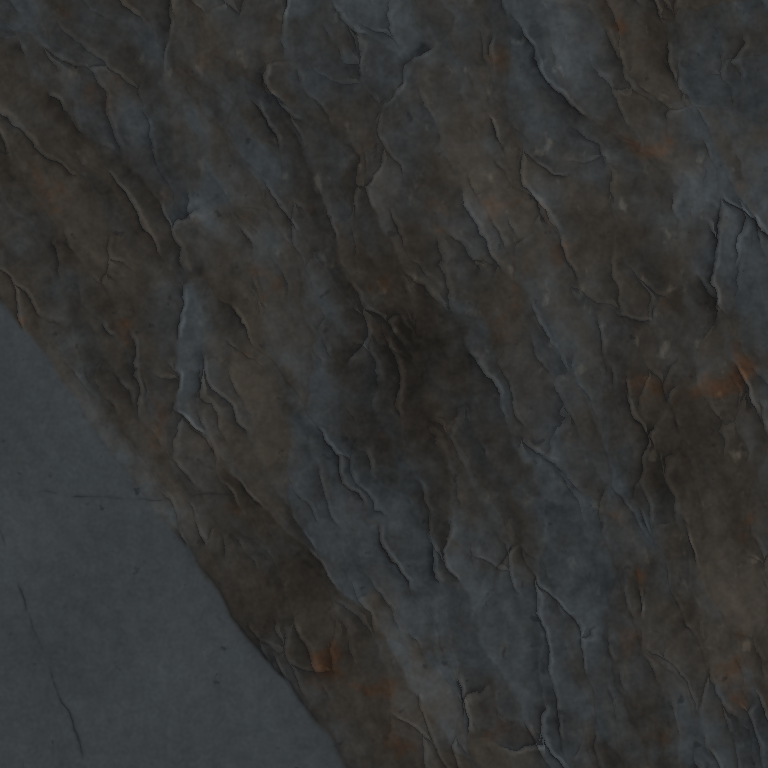
Reproduce this texture procedurally as a Shadertoy shader.

```glsl
// Dark slate cliff: leaning, overlapping slabs in blue-grey and brown.
// Three scales of stretched, warped Voronoi cells give the slabs and their
// cracks; gradient noise gives the stains, and one smooth face lies lower left.

vec2 hash2(vec2 c) {
    vec3 q = fract(c.xyx * vec3(0.1031, 0.1030, 0.0973));
    q += dot(q, q.yzx + 33.33);
    return fract((q.xx + q.yz) * q.zy);
}

float corner(vec2 cell, vec2 offset) {
    return dot(hash2(cell) * 2.0 - 1.0, offset);
}

float gradientNoise(vec2 p) {
    vec2 i = floor(p), f = fract(p);
    vec2 u = f * f * f * (f * (f * 6.0 - 15.0) + 10.0);
    vec2 e = vec2(1.0, 0.0);
    return mix(mix(corner(i, f), corner(i + e, f - e), u.x),
               mix(corner(i + e.yx, f - e.yx), corner(i + 1.0, f - 1.0), u.x), u.y);
}

float fbm(vec2 p) {
    float sum = 0.0, amplitude = 1.0;
    for (int i = 0; i < 5; i++) {
        sum += amplitude * gradientNoise(p);
        p = mat2(1.6, 1.2, -1.2, 1.6) * p + 3.7;
        amplitude *= 0.5;
    }
    return sum;
}

// Returns edge distance in canvas units, sideways facing of that edge, cell hash
vec4 slabs(vec2 g, vec2 scale, float seed) {
    vec2 q = g * scale + seed;
    vec2 base = floor(q), f = fract(q), nearest = vec2(0.0), id = vec2(0.0);
    float best = 9.0;
    for (int k = 0; k < 9; k++) {
        vec2 cell = vec2(k % 3 - 1, k / 3 - 1);
        vec2 r = cell + hash2(base + cell) - f;
        if (dot(r, r) < best) {
            best = dot(r, r);
            nearest = r;
            id = base + cell;
        }
    }
    float edge = 9.0, facing = 0.0;
    for (int k = 0; k < 25; k++) {
        vec2 cell = vec2(k % 5 - 2, k / 5 - 2);
        vec2 r = cell + hash2(base + cell) - f;
        vec2 gap = r - nearest;
        if (dot(gap, gap) > 0.0001) {
            vec2 normal = normalize(gap);
            float d = dot(0.5 * (r + nearest), normal) / length(normal * scale);
            if (d < edge) {
                edge = d;
                facing = normalize(normal * scale).x;
            }
        }
    }
    return vec4(edge, facing, hash2(id + 17.0));
}

void mainImage(out vec4 fragColor, in vec2 fragCoord) {
    vec2 p = fragCoord / iResolution.y;

    // Bedding coordinates: steeper to the right, bent and roughened by noise
    vec2 g = vec2(p.x + mix(0.54, 0.26, p.x) * (p.y - 0.5), p.y);
    g += 0.055 * vec2(fbm(p * 3.5), fbm(p * 3.5 + 9.0));
    g += vec2(0.011, 0.016) * vec2(fbm(p * 20.0 + 4.0), fbm(p * 20.0 + 14.0));

    // Smooth face at the lower left
    float face = 0.455 - p.x - 0.75 * p.y + 0.03 * fbm(p * 6.0 + 2.0);
    float calm = smoothstep(-0.002, 0.008, face);
    float rough = 1.0 - calm;

    // Slabs at three scales: hue and value, broken cracks, shadows, lit rims
    float hue = 0.0, value = 0.0, crack = 0.0, shadow = 0.0, rim = 0.0, weight = 1.0;
    vec2 scale = vec2(6.5, 2.3);
    for (int i = 0; i < 3; i++) {
        float layer = float(i);
        vec4 s = slabs(g, scale, layer * 7.3 + 2.0);
        float open = smoothstep(0.0, 0.3, fbm(p * 9.0 + layer * 5.1));
        float shaded = smoothstep(-0.3, 0.6, s.y);
        vec2 tint = (s.zw - 0.5) * smoothstep(0.0, 0.004, s.x);
        hue += weight * tint.x;
        value += weight * tint.y;
        crack += weight * open * exp(-s.x / 0.0026) * (0.15 + 0.85 * shaded);
        shadow += weight * exp(-s.x / 0.014) * shaded * (0.2 + 0.8 * open);
        rim += weight * open * (1.0 - shaded) * exp(-pow((s.x - 0.004) / 0.003, 2.0));
        scale *= 1.9;
        weight *= 0.7;
    }

    // Stains: blue-grey stone against brown, fading to neutral in between
    float stain = fbm(g * vec2(5.0, 2.4) + 11.0) + 0.5 * fbm(p * 16.0);
    float blue = smoothstep(-0.5, 0.6, stain + 0.6 * hue - 0.04);
    blue = clamp(mix(blue, 0.92 + 0.2 * stain, calm), 0.0, 1.0);
    vec3 color = mix(vec3(0.206, 0.191, 0.172), vec3(0.209, 0.226, 0.237), blue);

    // Light: broad swells, slab values, mottling and grain
    float light = 1.0 + rough * (0.28 * fbm(p * 3.2 + 40.0) + 0.19 * value + 0.11 * stain);
    light += calm * (0.06 + 0.1 * fbm(p * 5.0 + 50.0));
    light += (0.06 + 0.13 * rough) * fbm(g * vec2(24.0, 11.0));
    light += (0.09 + 0.09 * rough) * fbm(p * 55.0);
    light += 0.09 * gradientNoise(p * 170.0) + rough * (0.3 * rim - 0.2 * shadow);
    color *= clamp(light, 0.55, 1.6);

    // Rust blots and pale scuffs
    float rust = smoothstep(0.2, 0.6, fbm(p * 13.0 + 21.0)) * (1.0 - blue) * rough;
    color *= mix(vec3(1.0), vec3(1.2, 0.95, 0.8), rust);
    float scuff = smoothstep(0.3, 0.7, fbm(p * vec2(40.0, 28.0) + 5.0));
    color += vec3(0.08, 0.075, 0.062) * scuff * rough * smoothstep(0.5, 1.5, p.x + p.y);

    // Cracks, pits, the rim of the smooth face and its thin seams
    float wobble = 0.014 * fbm(p * 9.0 + 30.0);
    float level = abs(p.y - 0.352 + wobble);
    float slanted = abs(p.x + 0.36 * (p.y - 0.31) + wobble);
    float faint = smoothstep(-0.3, 0.3, fbm(p * 14.0 + 60.0));
    float seams = 0.6 * exp(-level / 0.0018) * (1.0 - smoothstep(0.25, 0.42, p.x));
    seams += 0.7 * exp(-slanted / 0.0018) * calm;
    float border = exp(-abs(face) / 0.004) * smoothstep(-0.3, 0.2, fbm(p * 5.0 + 8.0));
    float pits = smoothstep(0.42, 0.75, fbm(p * 48.0 + 70.0));
    float dark = crack * rough + seams * faint + 0.7 * border + 0.45 * pits;
    color = mix(color, vec3(0.085, 0.09, 0.1), 0.85 * clamp(dark, 0.0, 1.0));

    fragColor = vec4(color, 1.0);
}
```
